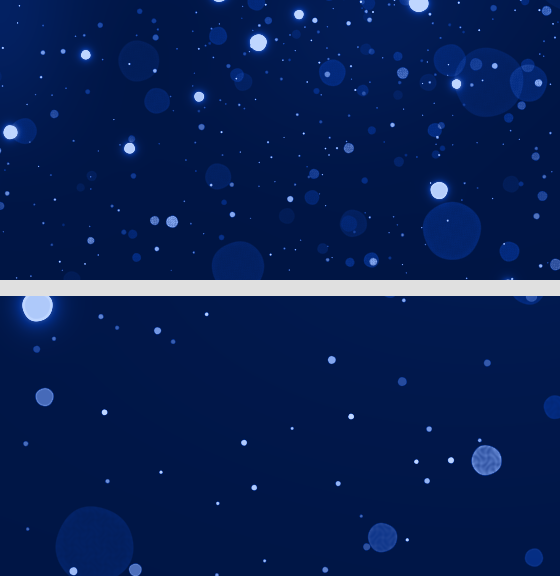
Top, the full canvas; bottom, a detail of the centre.
This background is drawn by a Shadertoy shader. Its source:

```glsl
// Deep blue night field with drifting out-of-focus lights and fine dust.
// Each layer is a jittered grid of discs (cellular scatter); the summed light
// is mapped through a colour ramp over a soft haze of layered sines.

const vec3 NIGHT = vec3(0.00, 0.082, 0.267);
const vec3 DUSK  = vec3(0.01, 0.120, 0.360);
const vec3 ROYAL = vec3(0.01, 0.170, 0.510);
const vec3 STEEL = vec3(0.20, 0.330, 0.630);
const vec3 AZURE = vec3(0.12, 0.310, 0.700);
const vec3 SKY   = vec3(0.50, 0.640, 0.930);
const vec3 ICE   = vec3(0.75, 0.840, 1.000);

const vec2 CLUSTER_CENTRE = vec2(1.30, 1.0);  // where lights crowd together
const vec2 CLUSTER_SIZE   = vec2(0.50, 0.45);
const float WOBBLE     = 0.018;  // irregularity of disc outlines
const float GRAIN      = 0.10;   // mottling inside discs
const float HALO_WIDTH = 0.010;

struct Layer {
    float cell;    // grid spacing
    vec2 density;  // chance per cell: outside, inside the cluster
    vec2 radius;   // smallest, largest
    vec2 light;    // faintest, brightest
    float halo;    // strength of the glow
    float seed;
};

vec4 hash4(vec2 p) {
    vec4 q = fract(p.xyxy * vec4(0.1031, 0.1030, 0.0973, 0.1099));
    q += dot(q, q.wzxy + 33.33);
    return fract((q.xxyz + q.yzzw) * q.zywx);
}

float clusterAt(vec2 p) {
    vec2 q = (p - CLUSTER_CENTRE) / CLUSTER_SIZE;
    return exp(-dot(q, q));
}

// Fine mottling from crossed sines
float mottle(vec2 p) {
    return sin(p.x * 410.0 + 2.0 * sin(p.y * 290.0))
         * sin(p.y * 370.0 + 2.0 * sin(p.x * 330.0));
}

float discLight(vec2 offset, float radius, float halo, float phase, float pixel) {
    float angle = atan(offset.y, offset.x + 1e-6);
    float outline = radius * (1.0 + WOBBLE * (sin(3.0 * angle + phase)
                                            + 0.6 * sin(5.0 * angle - phase)));
    float dist = length(offset) - outline;
    float fill = clamp(0.5 - dist / (1.3 * pixel), 0.0, 1.0);
    float rim = 0.18 * smoothstep(-0.25 * radius, 0.0, dist);
    float glow = halo * exp(-max(dist, 0.0) / HALO_WIDTH);
    return max(fill * (0.92 + rim), glow);
}

float scatter(vec2 p, Layer layer, float pixel) {
    vec2 home = floor(p / layer.cell);
    float sum = 0.0;
    for (int j = -1; j <= 1; j++)
    for (int i = -1; i <= 1; i++) {
        vec2 id = home + vec2(i, j);
        vec4 place = hash4(id + layer.seed);
        vec4 look = hash4(id + layer.seed + 57.3);
        vec2 centre = (id + place.xy) * layer.cell;
        float chance = mix(layer.density.x, layer.density.y, clusterAt(centre));
        if (place.z > chance) continue;
        float radius = mix(layer.radius.x, layer.radius.y, look.x * look.x);
        float light = mix(layer.light.x, layer.light.y, look.y);
        sum += light * discLight(p - centre, radius, layer.halo, 6.28 * look.z, pixel);
    }
    return sum;
}

// Dim glow at the upper left and along the top, broken up by slow sines
float haze(vec2 p) {
    float left = exp(-pow(p.x / 0.27, 2.0)) * smoothstep(0.25, 0.95, p.y);
    float top = clusterAt(p);
    float drift = 0.5 + 0.25 * sin(5.0 * p.x + 2.0 * sin(3.0 * p.y))
                      + 0.25 * sin(7.0 * p.y - 3.0 * p.x);
    return 0.11 * left + 0.065 * top + 0.02 * drift * p.y;
}

vec3 ramp(float light, float height) {
    vec3 middle = mix(STEEL, AZURE, smoothstep(0.3, 1.0, height) * 0.7);
    vec3 col = mix(NIGHT, DUSK, clamp(light / 0.10, 0.0, 1.0));
    col = mix(col, ROYAL, clamp((light - 0.10) / 0.15, 0.0, 1.0));
    col = mix(col, middle, clamp((light - 0.25) / 0.25, 0.0, 1.0));
    col = mix(col, SKY, clamp((light - 0.50) / 0.25, 0.0, 1.0));
    return mix(col, ICE, clamp((light - 0.75) / 0.25, 0.0, 1.0));
}

void mainImage(out vec4 fragColor, in vec2 fragCoord) {
    float pixel = 1.0 / iResolution.y;
    vec2 p = fragCoord * pixel;

    // cell, density, radius, light, halo, seed
    Layer veils  = Layer(0.36, vec2(0.60, 0.75), vec2(0.045, 0.125), vec2(0.06, 0.20), 0.0, 11.0);
    Layer ghosts = Layer(0.12, vec2(0.14, 0.65), vec2(0.014, 0.036), vec2(0.06, 0.28), 0.0, 23.0);
    Layer lamps  = Layer(0.14, vec2(0.11, 0.38), vec2(0.012, 0.023), vec2(0.32, 0.82), 0.0, 37.0);
    Layer flares = Layer(0.25, vec2(0.38, 0.60), vec2(0.017, 0.036), vec2(0.98, 1.12), 0.36, 41.0);
    Layer dots   = Layer(0.06, vec2(0.09, 0.42), vec2(0.004, 0.011), vec2(0.22, 0.92), 0.0, 59.0);
    Layer specks = Layer(0.045, vec2(0.15, 0.34), vec2(0.0016, 0.0036), vec2(0.55, 1.20), 0.0, 73.0);

    float discs = scatter(p, veils, pixel) + scatter(p, ghosts, pixel)
                + scatter(p, lamps, pixel);
    discs *= 1.0 + GRAIN * mottle(p);
    float sparks = scatter(p, flares, pixel) + scatter(p, dots, pixel)
                 + scatter(p, specks, pixel);

    vec3 col = ramp(haze(p) + discs + sparks, p.y);
    fragColor = vec4(col, 1.0);
}
```
